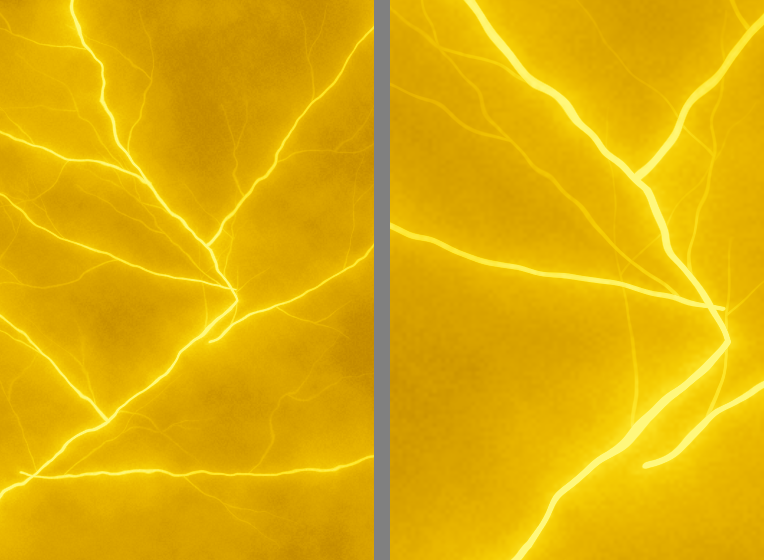
Left, the full canvas; right, a detail of the centre.
Reproduce this texture procedurally as a Shadertoy shader.

```glsl
float hash(vec2 p) {
    return fract(sin(dot(p, vec2(12.9898, 78.233))) * 43758.5453);
}

float noise(vec2 p) {
    vec2 cell = floor(p), f = fract(p);
    f *= f * (3.0 - 2.0 * f);
    float low = mix(hash(cell), hash(cell + vec2(1, 0)), f.x);
    float high = mix(hash(cell + vec2(0, 1)), hash(cell + vec2(1, 1)), f.x);
    return mix(low, high, f.y);
}

float fbm(vec2 p, float gain) {
    float sum = 0.0, amp = 1.0, total = 0.0;
    for (int i = 0; i < 5; i++) {
        sum += amp * noise(p);
        total += amp;
        amp *= gain;
        p = p * 2.1 + 7.3;
    }
    return sum / total;
}

// Shared jagged displacement, so that joints stay connected
vec2 jag(vec2 p) {
    vec2 offset = vec2(0);
    float freq = 3.0, amp = 0.1;
    for (int i = 0; i < 4; i++) {
        vec2 q = p * freq + float(i) * 5.7;
        offset += amp * (vec2(noise(q), noise(q + 31.4)) - 0.5);
        freq *= 2.4;
        amp *= 0.42;
    }
    return offset;
}

vec2 rotate(vec2 v, float angle) {
    float c = cos(angle), s = sin(angle);
    return vec2(c * v.x - s * v.y, s * v.x + c * v.y);
}

// light.x is the sharp core, light.y the near halo, light.z the wide glow
void addBolt(vec2 p, vec2 a, vec2 b, float power, float taper, float pixel, inout vec3 light) {
    vec2 ab = b - a;
    float t = clamp(dot(p - a, ab) / dot(ab, ab), 0.0, 1.0);
    float d = length(p - a - ab * t);
    float s = power * (1.0 - taper * t);
    float width = 0.0032 * s;
    float core = s * (1.0 - smoothstep(width - 0.5 * pixel, width + 1.2 * pixel, d));
    light = max(light, vec3(core, s * exp(-d / 0.013), s * s * exp(-d / 0.075)));
}

// Thin side shoots, each with one fork
void addTwigs(vec2 p, vec2 a, vec2 b, int count, float seed, float pixel, inout vec3 light) {
    vec2 along = normalize(b - a);
    for (int j = 0; j < count; j++) {
        vec2 key = vec2(seed, float(j) + 0.5);
        float side = mod(float(j) + seed, 2.0) < 1.0 ? 1.0 : -1.0;
        float t = (float(j) + 0.2 + 0.6 * hash(key)) / float(count);
        vec2 root = mix(a, b, t);
        vec2 dir = rotate(along, side * (0.45 + 0.6 * hash(key + 3.1)));
        float reach = 0.2 + 0.25 * hash(key + 5.7);
        float power = 0.35 + 0.25 * hash(key + 9.2);
        vec2 fork = root + dir * reach * 0.5;
        vec2 forkDir = rotate(dir, -side * (0.5 + 0.4 * hash(key + 1.9)));
        addBolt(p, root, root + dir * reach, power, 0.7, pixel, light);
        addBolt(p, fork, fork + forkDir * reach * 0.6, power * 0.7, 0.6, pixel, light);
    }
}

vec2 trunk(float h) {
    return vec2(0.68 * smoothstep(0.1, 0.66, h) - 0.08 - 0.4 * smoothstep(0.7, 1.4, h), h);
}

vec3 goldRamp(float v) {
    vec3 color = mix(vec3(0.76, 0.54, 0.0), vec3(0.85, 0.64, 0.0), smoothstep(-0.05, 0.27, v));
    color = mix(color, vec3(0.91, 0.71, 0.0), smoothstep(0.22, 0.5, v));
    color = mix(color, vec3(0.96, 0.80, 0.01), smoothstep(0.45, 0.76, v));
    color = mix(color, vec3(0.99, 0.89, 0.14), smoothstep(0.7, 1.0, v));
    return mix(color, vec3(1.0, 0.97, 0.48), smoothstep(0.95, 1.4, v));
}

void mainImage(out vec4 fragColor, in vec2 fragCoord) {
    vec2 uv = fragCoord / iResolution.x;
    float pixel = 1.0 / iResolution.x;
    vec2 p = uv + jag(uv);
    vec3 light = vec3(0);

    // Curved trunk
    for (int i = 0; i < 8; i++) {
        vec2 a = trunk(0.1 + 0.19 * float(i));
        vec2 b = trunk(0.1 + 0.19 * float(i + 1));
        addBolt(p, a, b, 1.0, 0.0, pixel, light);
        addTwigs(p, a, b, 1, float(i) + 20.0, pixel, light);
    }

    // Limbs to the right and left in turn
    for (int i = 0; i < 6; i++) {
        float k = float(i);
        bool right = i % 2 == 0;
        vec2 root = trunk(0.23 + 0.16 * k);
        float rise = right ? 0.05 + 0.16 * k : 0.5 - 0.07 * k;
        vec2 tip = vec2(right ? 1.1 : -0.1, root.y + rise);
        addBolt(p, root, tip, 0.95, 0.2, pixel, light);
        addTwigs(p, root, tip, 4, k, pixel, light);
    }

    // Mottled haze and fine grain
    float haze = smoothstep(0.25, 0.75, fbm(uv * 4.0 + 2.6, 0.55));
    float grain = noise(uv * 260.0) - 0.5;
    float level = 0.01 + 0.27 * haze + 0.09 * grain;
    level += dot(light, vec3(0.5, 0.24, 0.52));
    fragColor = vec4(goldRamp(level), 1.0);
}
```
